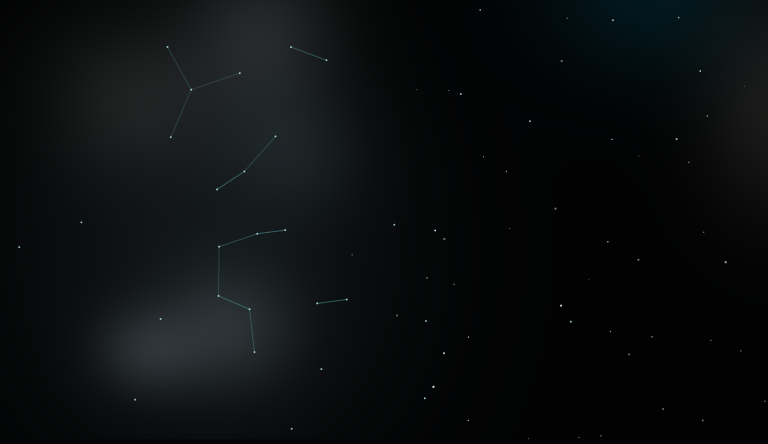
Reproduce this background procedurally as a WebGL 2 fragment shader.

```glsl
#version 300 es
precision highp float;
// Dark backdrop with soft misty glows, a thin teal node network and scattered stars.

uniform vec2 u_resolution;
out vec4 fragColor;

const float NODE_CELL = 0.125;
const float STAR_CELL = 0.11;
const float LINE_HALF_WIDTH = 0.0011;
const vec3 LINK_TEAL = vec3(0.34, 0.66, 0.66);
const vec3 NODE_WHITE = vec3(0.72, 0.88, 0.88);

vec3 hash3(vec2 cell, float seed) {
    vec3 q = fract(vec3(cell.xyx + seed) * vec3(0.1031, 0.1030, 0.0973));
    q += dot(q, q.yxz + 33.33);
    return fract((q.xxy + q.yzz) * q.zyx);
}

float glow(vec2 p, vec2 center, vec2 radius) {
    vec2 d = (p - center) / radius;
    return exp(-dot(d, d));
}

float segmentDistance(vec2 p, vec2 a, vec2 b) {
    vec2 ap = p - a, ab = b - a;
    return length(ap - ab * clamp(dot(ap, ab) / max(dot(ab, ab), 1e-6), 0.0, 1.0));
}

// Antialiased coverage of a shape with the given half width
float coverage(float dist, float halfWidth, float pixel) {
    return clamp((halfWidth - dist) / pixel + 0.5, 0.0, 1.0);
}

vec3 mist(vec2 p) {
    vec3 c = vec3(0.006, 0.007, 0.008);
    c += vec3(0.058, 0.074, 0.080) * glow(p, vec2(0.47, 0.44), vec2(0.43, 0.50));
    c += vec3(0.085, 0.082, 0.080) * glow(p, vec2(0.30, 0.78), vec2(0.19, 0.17));
    c += vec3(0.115, 0.122, 0.124) * glow(p, vec2(0.59, 0.93), vec2(0.17, 0.18));
    c += vec3(0.058, 0.074, 0.078) * glow(p, vec2(0.66, 0.66), vec2(0.16, 0.15));
    c += vec3(0.110, 0.122, 0.128) * glow(p, vec2(0.33, 0.21), vec2(0.12, 0.10));
    c += vec3(0.110, 0.122, 0.126) * glow(p, vec2(0.52, 0.26), vec2(0.15, 0.14));
    c += vec3(0.000, 0.085, 0.110) * glow(p, vec2(1.46, 1.03), vec2(0.24, 0.20));
    c += vec3(0.100, 0.095, 0.090) * glow(p, vec2(1.75, 0.76), vec2(0.17, 0.24));
    return c;
}

// Chance that a network node exists at a place
float nodeDensity(vec2 p) {
    float d = 0.95 * glow(p, vec2(0.54, 0.72), vec2(0.25, 0.24));
    d += 0.95 * glow(p, vec2(0.55, 0.27), vec2(0.25, 0.22));
    d += 0.80 * glow(p, vec2(0.10, 0.41), vec2(0.13, 0.09));
    d += 0.85 * glow(p, vec2(1.55, 0.47), vec2(0.17, 0.11));
    return d + 0.10;
}

// xy: position, z: 1 if present
vec3 networkNode(vec2 cell) {
    vec3 h = hash3(cell, 17.0);
    vec2 pos = (cell + h.xy) * NODE_CELL;
    return vec3(pos, step(h.z, nodeDensity(pos)) * step(pos.y, 0.90));
}

vec3 addNetwork(vec3 color, vec2 p, float pixel) {
    vec3 nodes[9];
    vec2 home = floor(p / NODE_CELL);
    for (int i = 0; i < 9; i++)
        nodes[i] = networkNode(home + vec2(i % 3, i / 3) - 1.0);

    // Links join close nodes and fade with their length
    float dots = 0.0;
    for (int i = 0; i < 9; i++) {
        vec2 a = nodes[i].xy;
        for (int j = i + 1; j < 9; j++) {
            vec2 b = nodes[j].xy;
            float reach = 1.0 - smoothstep(0.4, 1.0, distance(a, b) / NODE_CELL);
            float alpha = mix(0.22, 0.55, reach) * step(distance(a, b), NODE_CELL);
            float line = coverage(segmentDistance(p, a, b), LINE_HALF_WIDTH, pixel);
            color = mix(color, LINK_TEAL, line * alpha * nodes[i].z * nodes[j].z);
        }
        dots = max(dots, nodes[i].z * coverage(distance(p, a), 0.0021, pixel));
    }
    return mix(color, NODE_WHITE, 0.8 * dots);
}

vec3 addStars(vec3 color, vec2 p, float pixel) {
    vec2 cell = floor(p / STAR_CELL);
    vec3 place = hash3(cell, 53.0);
    vec3 look = hash3(cell, 91.0);
    vec2 center = (cell + 0.05 + 0.9 * place.xy) * STAR_CELL;
    float chance = mix(0.04, 0.62, smoothstep(0.75, 0.95, center.x));
    float radius = mix(0.0010, 0.0025, look.x);
    float star = coverage(distance(p, center), radius, pixel) * step(place.z, chance);
    return mix(color, vec3(0.85, 0.93, 0.93), star * mix(0.25, 0.95, look.y));
}

void main() {
    float pixel = 1.0 / u_resolution.y;
    vec2 p = gl_FragCoord.xy * pixel;
    vec3 color = addStars(mist(p), p, pixel);
    color = addNetwork(color, p, pixel);

    // Thin dark strip along the bottom edge
    float strip = coverage(p.y, 0.010, pixel);
    color = mix(color, vec3(0.020, 0.012, 0.028), strip);
    fragColor = vec4(color, 1.0);
}
```
